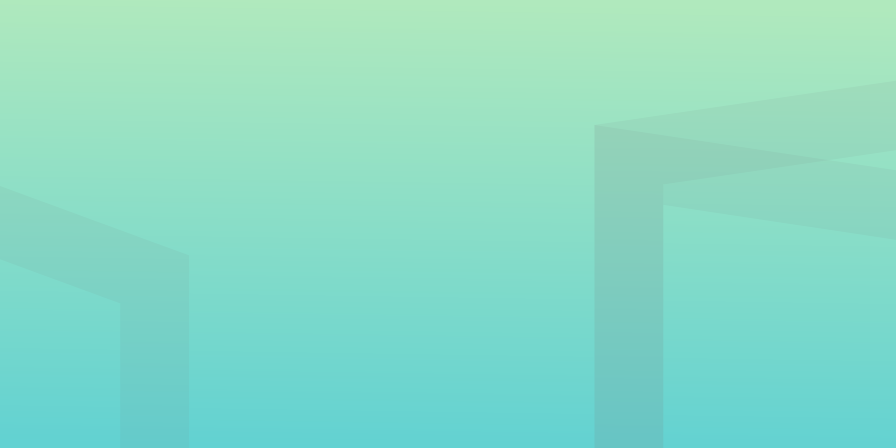
Reproduce this background procedurally as a WebGL 2 fragment shader.

```glsl
#version 300 es
precision highp float;
// Mint-to-turquoise vertical gradient crossed by three faint bent bands.
// Each band is a constant-width strip inside a corner made by a vertical side
// and a sloped roof line; overlapping bands darken where they meet.
uniform vec2 u_resolution;
out vec4 fragColor;

// Coverage of a bent band: its leg drops from the corner, its arm
// leaves along 'side' (-1 left, +1 right) with the given slope.
float bentBand(vec2 p, vec2 corner, float side, float slope) {
    float across = (p.x - corner.x) * side;
    float roof = (p.y - corner.y - slope * across) / sqrt(1.0 + slope * slope);
    float outer = max(-across, roof);
    float dist = max(outer, -(outer + 0.1536));
    float pixel = 1.0 / u_resolution.y;
    return 1.0 - smoothstep(-0.6 * pixel, 0.6 * pixel, dist);
}

vec3 shade(vec3 color, float coverage) {
    return mix(color, vec3(0.47, 0.52, 0.52), 0.09 * coverage);
}

void main() {
    // Height is 1; x is scaled so the wide canvas always spans 0 to 2.
    vec2 p = gl_FragCoord.xy / u_resolution * vec2(2.0, 1.0);

    // Slightly tilted background gradient
    float height = clamp(p.y + 0.015 * (p.x - 1.0), 0.0, 1.0);
    vec3 color = mix(vec3(0.385, 0.822, 0.822), vec3(0.692, 0.914, 0.741), height);

    // Left band, then the two bands sharing the right corner
    color = shade(color, bentBand(p, vec2(0.422, 0.430), -1.0, 0.367));
    vec2 rightCorner = vec2(1.327, 0.721);
    color = shade(color, bentBand(p, rightCorner, 1.0, 0.147));
    color = shade(color, bentBand(p, rightCorner, 1.0, -0.150));

    fragColor = vec4(color, 1.0);
}
```
